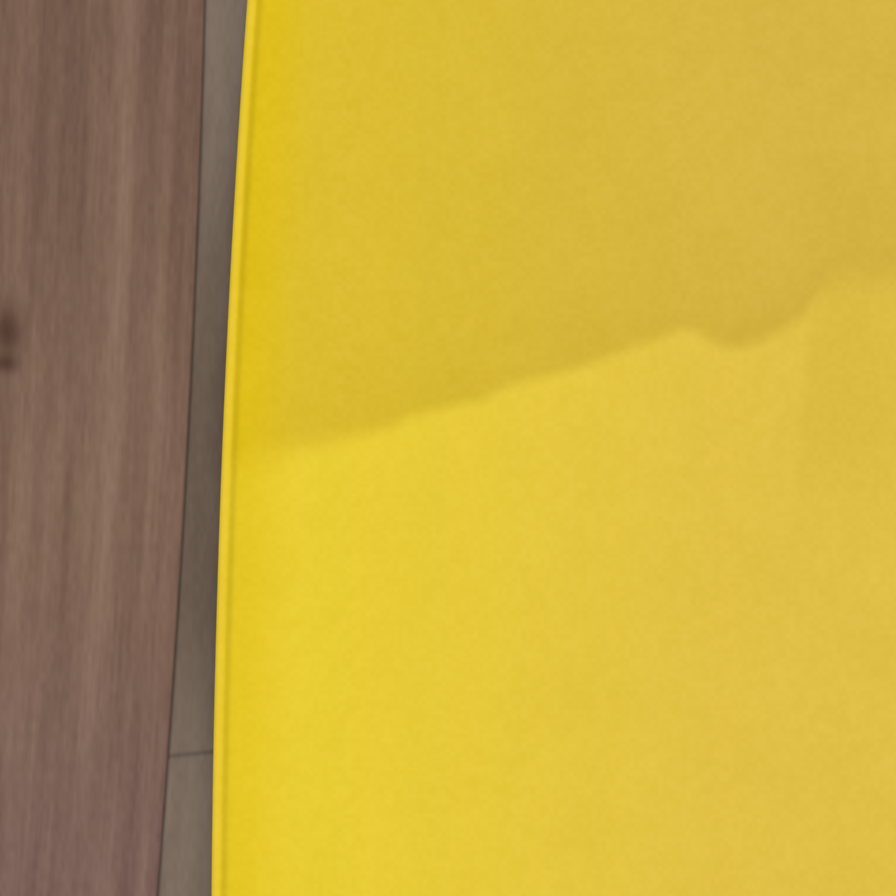
A WebGL 1 fragment shader for this texture:

```glsl
precision highp float;

uniform vec2 u_resolution;

const vec3 WOOD_DARK = vec3(0.41, 0.31, 0.26);
const vec3 WOOD_LIGHT = vec3(0.56, 0.45, 0.38);
const vec3 STRIP_DARK = vec3(0.39, 0.33, 0.28);
const vec3 STRIP_LIGHT = vec3(0.53, 0.47, 0.42);
const vec3 KNOT_COLOR = vec3(0.26, 0.18, 0.14);
const vec3 LIT_LEFT = vec3(0.915, 0.805, 0.20);
const vec3 LIT_RIGHT = vec3(0.88, 0.75, 0.28);
const vec3 SHADE_LEFT = vec3(0.865, 0.745, 0.19);
const vec3 SHADE_RIGHT = vec3(0.84, 0.71, 0.27);
const vec3 BORDER_COLOR = vec3(0.875, 0.745, 0.09);
const vec3 RIM_COLOR = vec3(0.92, 0.79, 0.22);
const float RIM_WIDTH = 0.011;
const float FELT_GRAIN = 0.022;
const float JOINT_HEIGHT = 0.156;

float hash(vec2 p) {
  vec3 q = fract(vec3(p.xyx) * 0.1031);
  q += dot(q, q.yzx + 33.33);
  return fract((q.x + q.y) * q.z);
}

float noise(vec2 p) {
  vec2 cell = floor(p);
  vec2 f = fract(p);
  f = f * f * (3.0 - 2.0 * f);
  float low = mix(hash(cell), hash(cell + vec2(1.0, 0.0)), f.x);
  float high = mix(hash(cell + vec2(0.0, 1.0)), hash(cell + 1.0), f.x);
  return mix(low, high, f.y);
}

float fbm(vec2 p) {
  float sum = 0.0;
  float weight = 0.5;
  for (int i = 0; i < 4; i++) {
    sum += weight * noise(p);
    p = p * 2.03 + 17.0;
    weight *= 0.5;
  }
  return sum / 0.9375;
}

float bump(float x, float width) {
  return exp(-x * x / (width * width));
}

// Boundaries, with y running upwards
float matEdge(float y) {
  return 0.236 + 0.008 * y + 0.032 * y * y;
}

float plankSeam(float y) {
  return 0.176 + 0.08 * y - 0.027 * y * y;
}

float shadowLine(float x) {
  float d = x - 0.25;
  float line = 0.48 + 0.22 * d + 0.15 * d * d;
  line -= 0.043 * smoothstep(0.755, 0.83, x);
  line += 0.03 * smoothstep(0.89, 0.925, x);
  return line - 0.025 * smoothstep(0.92, 1.0, x);
}

vec3 floorColor(vec2 p, float aa) {
  float across = p.x - plankSeam(p.y);

  // Wide plank, with grain along the seam
  float warp = 0.012 * fbm(vec2(across * 12.0, p.y * 3.0));
  float streaks = fbm(vec2((across + warp) * 65.0 + 40.0, p.y * 2.5));
  float fibres = noise(vec2(across * 230.0 + 90.0, p.y * 22.0));
  float pores = noise(p * vec2(240.0, 90.0));
  float tone = 0.5 + 0.8 * (streaks - 0.5) + 0.16 * (fibres - 0.5);
  tone += 0.25 * bump(across + 0.09, 0.02) + 0.2 * bump(p.y - 0.45, 0.3) - 0.12;
  vec3 wood = mix(WOOD_DARK, WOOD_LIGHT, tone) + 0.025 * (pores - 0.5);
  wood.b += 0.025 * (1.0 - smoothstep(0.0, 0.4, p.y));

  // Knots
  vec2 knot = (p - vec2(0.008, 0.63)) / vec2(0.016, 0.027);
  vec2 smallKnot = (p - vec2(0.006, 0.594)) / vec2(0.013, 0.010);
  float stain = 0.75 * exp(-dot(knot, knot)) + 0.65 * exp(-dot(smallKnot, smallKnot));
  wood = mix(wood, KNOT_COLOR, clamp(stain * (0.6 + 0.6 * streaks), 0.0, 0.85));

  // Narrow strip and its cross joint
  float stripTone = 0.2 + 0.55 * smoothstep(0.55, 1.0, p.y);
  stripTone += 0.45 * (1.0 - smoothstep(0.08, 0.35, p.y));
  stripTone += 0.35 * (fbm(vec2(across * 70.0, p.y * 9.0)) - 0.5);
  vec3 strip = mix(STRIP_DARK, STRIP_LIGHT, stripTone) + 0.02 * (pores - 0.5);
  strip *= 1.0 - 0.16 * bump(p.y - JOINT_HEIGHT - 0.1 * across, 0.003);

  vec3 color = mix(wood, strip, smoothstep(-aa, aa, across));
  color *= 1.0 - 0.28 * bump(across, 0.0022);
  float gap = matEdge(p.y) - p.x;
  return color * (1.0 - 0.18 * exp(-max(gap, 0.0) / 0.010));
}

vec3 matColor(vec2 p) {
  float inset = p.x - matEdge(p.y);
  float sideways = smoothstep(0.25, 0.95, p.x);
  vec3 lit = mix(LIT_LEFT, LIT_RIGHT, sideways);
  vec3 shade = mix(SHADE_LEFT, SHADE_RIGHT, sideways);

  // Cast shadow, darkest beside its lower boundary
  float wobble = 0.008 * (noise(p * 28.0) - 0.5);
  float above = p.y - shadowLine(p.x) - wobble;
  float softness = 0.013 + 0.014 * (1.0 - smoothstep(0.27, 0.45, p.x));
  softness += 0.018 * smoothstep(0.89, 0.94, p.x);
  float shadow = smoothstep(-softness, softness, above);
  shade -= 0.02 * exp(-max(above, 0.0) / 0.07);
  lit += 0.008 * exp(min(above, 0.0) / 0.06);
  vec3 color = mix(lit, shade, shadow);

  // Faint vertical fold to the right
  float fold = smoothstep(0.893, 0.912, p.x + 0.08 * (0.62 - p.y));
  color -= 0.018 * fold * smoothstep(0.36, 0.56, p.y) * (1.0 - shadow);

  // Saturated border and raised rim
  float border = 1.0 - smoothstep(0.015, 0.095, inset);
  vec3 borderTone = BORDER_COLOR + vec3(0.015, 0.025, 0.045) * (1.0 - shadow);
  color = mix(color, borderTone, 0.85 * border);
  color *= 1.0 - 0.08 * bump(inset - RIM_WIDTH - 0.003, 0.004);
  color = mix(color, RIM_COLOR, 0.85 * (1.0 - smoothstep(0.6, 1.1, inset / RIM_WIDTH)));
  color *= 1.0 - 0.12 * bump(inset, 0.0025);

  float felt = 0.6 * noise(p * 190.0) + 0.4 * noise(p * 85.0 + 31.0) - 0.5;
  float mottling = fbm(p * 14.0) - 0.5;
  return color + FELT_GRAIN * felt * vec3(1.0, 1.0, 1.4) + 0.016 * mottling;
}

void main() {
  vec2 p = gl_FragCoord.xy / u_resolution;
  float aa = 1.0 / u_resolution.x;
  float matMask = smoothstep(-aa, aa, p.x - matEdge(p.y));
  gl_FragColor = vec4(mix(floorColor(p, aa), matColor(p), matMask), 1.0);
}
```
